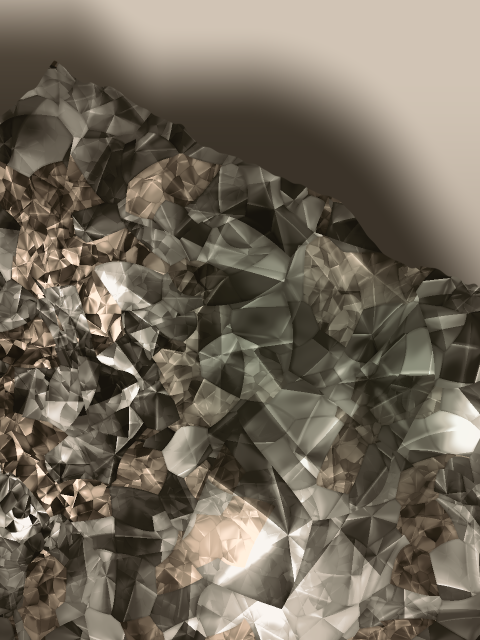
A WebGL 1 fragment shader for this texture:

```glsl
precision highp float;
uniform vec2 u_resolution;

#define TAU 6.2832
#define BIG_SCALE 6.5
#define MID_SCALE 14.0
#define FINE_SCALE 31.0
#define CONTRAST 0.80
#define BASE_TONE 0.37
#define WARP 0.045
#define SHADOW_BLUR 0.075

float hash(vec2 p) {
  return fract(sin(dot(p, vec2(127.1, 311.7))) * 43758.5453);
}

float noise(vec2 p) {
  vec2 i = floor(p), f = fract(p);
  f = f * f * (3.0 - 2.0 * f);
  return mix(mix(hash(i), hash(i + vec2(1, 0)), f.x),
             mix(hash(i + vec2(0, 1)), hash(i + 1.0), f.x), f.y);
}

float blob(vec2 p, vec2 center, vec2 radius) {
  vec2 d = (p - center) / radius;
  return exp(-dot(d, d));
}

// Stretched cells, each split into a fan of flat folds.
// Returns tone, bright fold line, cell edge, cell random.
vec4 facets(vec2 p, float seed) {
  vec2 cell = floor(p), local = vec2(0.0), id = vec2(0.0);
  float near = 9.0, next = 9.0;
  for (int j = -1; j <= 1; j++) {
    for (int i = -1; i <= 1; i++) {
      vec2 g = cell + vec2(float(i), float(j));
      vec2 key = g + seed;
      vec2 d = p - g - vec2(hash(key), hash(key + 5.3));
      float a = TAU * hash(key + 2.9), c = cos(a), s = sin(a);
      d = vec2(c * d.x - s * d.y, (s * d.x + c * d.y) * 0.6);
      float dist = length(d);
      if (dist < near) {
        next = near; near = dist; local = d; id = key;
      } else {
        next = min(next, dist);
      }
    }
  }
  vec2 apex = local - 0.5 * (vec2(hash(id + 6.1), hash(id + 8.3)) - 0.5);
  float reach = length(apex);
  float sides = 3.0 + floor(4.0 * hash(id + 1.7));
  float turn = (atan(apex.y, apex.x) / TAU + 0.5) * sides;
  float k = mod(floor(turn), sides), w = fract(turn);
  float tone = hash(id + k * 3.1 + 0.5) - 0.5;
  tone += (w - 0.5) * (hash(id + k * 1.7 + 4.0) - 0.5) * 1.3;
  tone += 0.6 * (noise(vec2(reach * 3.0, turn * 2.5) + id * 7.0) - 0.5);
  float fold = min(w, 1.0 - w) * reach * TAU / sides;
  float glint = (1.0 - smoothstep(0.0, 0.045, fold)) * smoothstep(0.05, 0.2, reach);
  glint *= step(0.55, hash(id + k + 9.0));
  return vec4(tone, glint, 1.0 - smoothstep(0.0, 0.07, next - near), hash(id + 11.0));
}

vec3 metalRamp(float t) {
  vec3 c = mix(vec3(0.09, 0.075, 0.05), vec3(0.15, 0.13, 0.09), smoothstep(-0.1, 0.12, t));
  c = mix(c, vec3(0.27, 0.24, 0.20), smoothstep(0.12, 0.30, t));
  c = mix(c, vec3(0.40, 0.37, 0.32), smoothstep(0.30, 0.45, t));
  c = mix(c, vec3(0.58, 0.55, 0.49), smoothstep(0.45, 0.62, t));
  c = mix(c, vec3(0.80, 0.75, 0.69), smoothstep(0.62, 0.80, t));
  return mix(c, vec3(0.98, 0.96, 0.94), smoothstep(0.80, 0.98, t));
}

// Plain wall with the soft shadow of the foil.
vec3 wall(vec2 p) {
  float bend = max(p.x - 0.38, 0.0);
  float top = 0.975 - 0.09 * smoothstep(0.1, 0.26, p.x) - 2.6 * bend * bend;
  float away = (p.y - top) / sqrt(1.0 + 27.0 * bend * bend);
  float lit = smoothstep(-SHADOW_BLUR, SHADOW_BLUR, away + 0.015 * (noise(p * 7.0) - 0.5));
  vec3 shade = mix(vec3(0.23, 0.20, 0.16), vec3(0.33, 0.29, 0.24), smoothstep(0.75, 1.0, p.y));
  vec3 cream = mix(vec3(0.74, 0.69, 0.63), vec3(0.82, 0.77, 0.71), smoothstep(0.55, 0.9, p.y));
  return mix(shade, cream, lit);
}

vec3 foil(vec2 p, float depth) {
  vec2 q = p + WARP * (vec2(noise(p * 6.0), noise(p * 6.0 + 31.0)) - 0.5);
  float crumpled = blob(p, vec2(0.12, 0.47), vec2(0.18, 0.20));
  float glitter = blob(p, vec2(0.03, 0.21), vec2(0.09, 0.07));
  float sheet = blob(p, vec2(0.41, 0.11), vec2(0.15, 0.13));
  float hollow = blob(p, vec2(0.40, 0.48), vec2(0.14, 0.20));
  float dim = blob(p, vec2(0.63, 0.42), vec2(0.09, 0.16));

  // Leaning, lengthened big folds with finer creases inside some of them.
  vec2 lean = vec2(q.x - 0.3 * q.y, q.y * 0.8 + 0.2 * q.x);
  vec4 big = facets(lean * BIG_SCALE, 3.0);
  vec4 mid = facets(q * MID_SCALE + big.w * 0.6, 17.0);
  vec4 fine = facets(q * FINE_SCALE + mid.w * 0.6, 41.0);
  float midShare = clamp(0.35 + 0.4 * big.w + crumpled - 0.4 * (hollow + sheet), 0.1, 0.85);
  float fineShare = clamp(0.5 * mid.w * mid.w + 0.35 * crumpled + glitter - 0.3 * (dim + hollow), 0.0, 0.8);
  vec4 relief = mix(mix(big, mid, midShare), fine, fineShare);

  float light = BASE_TONE + 0.13 * crumpled + 0.12 * glitter + 0.44 * sheet - 0.10 * hollow - 0.12 * dim;
  light += 0.40 * blob(p, vec2(0.74, 0.32), vec2(0.05, 0.06));
  light += 0.28 * blob(p, vec2(0.53, 0.33), vec2(0.025, 0.09));
  light -= 0.16 * blob(p, vec2(0.17, 0.77), vec2(0.06, 0.07));
  light -= 0.10 * (1.0 - smoothstep(0.0, 0.05, depth));
  float strength = CONTRAST * (1.0 + 0.55 * crumpled + 0.5 * glitter - 0.3 * dim - 0.2 * hollow);
  float t = light + strength * relief.x + 0.32 * relief.y - 0.13 * relief.z;

  vec3 cool = vec3(0.95, 1.02, 0.99), warm = vec3(1.06, 0.98, 0.92);
  vec3 tint = mix(vec3(1.0), warm, step(0.7, mid.w));
  return metalRamp(t) * mix(tint, cool, clamp(hollow + dim, 0.0, 1.0));
}

vec3 scene(vec2 p) {
  float ridge = min(0.824 + 0.82 * p.x, 0.933 - 0.47 * p.x) - 0.04 * smoothstep(0.5, 0.62, p.x);
  ridge += 0.022 * (noise(vec2(p.x * 22.0, 2.0)) - 0.5) + 0.008 * (noise(vec2(p.x * 70.0, 8.0)) - 0.5);
  float depth = ridge - p.y;
  return mix(wall(p), foil(p, depth), smoothstep(-0.001, 0.001, depth));
}

void main() {
  // Four samples smooth the hard creases.
  vec3 color = vec3(0.0);
  for (int i = 0; i < 4; i++) {
    float n = float(i);
    vec2 offset = vec2(mod(n, 2.0), floor(n / 2.0)) * 0.5 - 0.25;
    color += scene((gl_FragCoord.xy + offset) / u_resolution.y);
  }
  gl_FragColor = vec4(color * 0.25, 1.0);
}
```
